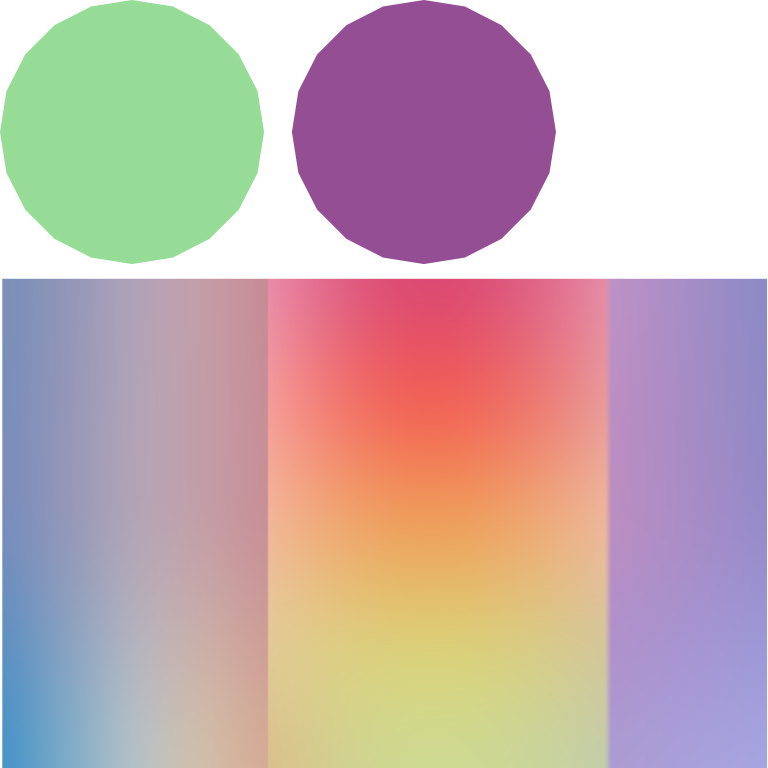
Reproduce this background procedurally as a Shadertoy shader.

```glsl
// Two flat twenty-sided discs on white above three softly blended gradient panels.

const float PI = 3.14159265;
const vec3 PAPER  = vec3(1.0);
const vec3 GREEN  = vec3(0.588, 0.863, 0.588);
const vec3 PURPLE = vec3(0.580, 0.310, 0.580);

// Discs
const float DISC_SIDES  = 20.0;
const float DISC_RADIUS = 0.1719;
const vec2 GREEN_CENTER  = vec2(0.1719, 0.8281);
const vec2 PURPLE_CENTER = vec2(0.5520, 0.8281);

// Panel layout
const float PANEL_TOP   = 0.6370;
const float PANEL_LEFT  = 0.0030;
const float PANEL_RIGHT = 0.9988;
const float SPLIT_A = 0.3490;
const float SPLIT_B = 0.7920;
const float GLOW_X  = 0.5600;
const float SOFT_A  = 0.0015;
const float SOFT_B  = 0.0055;

// Left panel, colours from left to right
const vec3 DUSK_TOP[5] = vec3[5](
    vec3(0.478, 0.561, 0.725), vec3(0.576, 0.588, 0.722), vec3(0.690, 0.635, 0.722),
    vec3(0.765, 0.616, 0.659), vec3(0.776, 0.549, 0.588));
const vec3 DUSK_MID[5] = vec3[5](
    vec3(0.478, 0.553, 0.733), vec3(0.588, 0.592, 0.722), vec3(0.698, 0.639, 0.710),
    vec3(0.761, 0.616, 0.655), vec3(0.780, 0.561, 0.596));
const vec3 DUSK_LOW[5] = vec3[5](
    vec3(0.282, 0.580, 0.784), vec3(0.494, 0.675, 0.784), vec3(0.706, 0.753, 0.773),
    vec3(0.816, 0.745, 0.667), vec3(0.831, 0.675, 0.588));

// Middle panel, colours from top to bottom
const vec3 WARM_LEFT[5] = vec3[5](
    vec3(0.910, 0.549, 0.659), vec3(0.957, 0.612, 0.600), vec3(0.945, 0.714, 0.596),
    vec3(0.886, 0.788, 0.588), vec3(0.855, 0.753, 0.549));
const vec3 WARM_CORE[5] = vec3[5](
    vec3(0.863, 0.290, 0.447), vec3(0.941, 0.388, 0.345), vec3(0.933, 0.620, 0.361),
    vec3(0.859, 0.808, 0.471), vec3(0.804, 0.851, 0.569));
const vec3 WARM_RIGHT[5] = vec3[5](
    vec3(0.894, 0.557, 0.655), vec3(0.906, 0.608, 0.608), vec3(0.925, 0.718, 0.612),
    vec3(0.831, 0.773, 0.612), vec3(0.765, 0.804, 0.667));

// Right panel, colours from top to bottom
const vec3 LILAC_LEFT[5] = vec3[5](
    vec3(0.745, 0.569, 0.776), vec3(0.741, 0.557, 0.765), vec3(0.733, 0.557, 0.761),
    vec3(0.690, 0.569, 0.796), vec3(0.675, 0.608, 0.824));
const vec3 LILAC_RIGHT[5] = vec3[5](
    vec3(0.549, 0.541, 0.776), vec3(0.561, 0.541, 0.776), vec3(0.588, 0.545, 0.792),
    vec3(0.616, 0.596, 0.843), vec3(0.647, 0.647, 0.882));

// Smooth spline through five evenly spaced colours
vec3 ramp(vec3 stops[5], float t) {
    float s = clamp(t, 0.0, 1.0) * 4.0;
    int i = min(int(s), 3);
    float f = s - float(i);
    vec3 a = stops[max(i - 1, 0)], b = stops[i];
    vec3 c = stops[i + 1], d = stops[min(i + 2, 4)];
    return b + 0.5 * f * (c - a + f * (2.0 * a - 5.0 * b + 4.0 * c - d
             + f * (3.0 * (b - c) + d - a)));
}

// Signed distance to the edge of a regular polygon with a corner on the x axis
float polygon(vec2 p, float radius) {
    float sector = 2.0 * PI / DISC_SIDES;
    float angle = mod(atan(p.y, p.x) + 2.0 * PI, sector) - 0.5 * sector;
    return length(p) * cos(angle) - radius * cos(0.5 * sector);
}

// Antialiased coverage of a signed distance
float cover(float dist, float pixel) {
    return clamp(0.5 - dist / pixel, 0.0, 1.0);
}

vec3 duskPanel(float x, float down) {
    float t = (x - PANEL_LEFT) / (SPLIT_A - PANEL_LEFT);
    vec3 upper = mix(ramp(DUSK_TOP, t), ramp(DUSK_MID, t), smoothstep(0.0, 0.41, down));
    return mix(upper, ramp(DUSK_LOW, t), smoothstep(0.41, 1.05, down));
}

vec3 warmPanel(float x, float down) {
    bool onLeft = x < GLOW_X;
    float t = onLeft ? (x - SPLIT_A) / (GLOW_X - SPLIT_A) : (SPLIT_B - x) / (SPLIT_B - GLOW_X);
    vec3 side = onLeft ? ramp(WARM_LEFT, down) : ramp(WARM_RIGHT, down);
    return mix(side, ramp(WARM_CORE, down), sin(0.5 * PI * clamp(t, 0.0, 1.0)));
}

vec3 lilacPanel(float x, float down) {
    float t = clamp((x - SPLIT_B) / (PANEL_RIGHT - SPLIT_B), 0.0, 1.0);
    return mix(ramp(LILAC_LEFT, down), ramp(LILAC_RIGHT, down), t);
}

void mainImage(out vec4 fragColor, in vec2 fragCoord) {
    vec2 uv = fragCoord / iResolution.xy;
    float pixel = 1.0 / min(iResolution.x, iResolution.y);
    float down = clamp(1.0 - uv.y / PANEL_TOP, 0.0, 1.0);

    // Three panels with softened seams
    vec3 panels = duskPanel(uv.x, down);
    panels = mix(panels, warmPanel(uv.x, down),
                 smoothstep(SPLIT_A - SOFT_A, SPLIT_A + SOFT_A, uv.x));
    panels = mix(panels, lilacPanel(uv.x, down),
                 smoothstep(SPLIT_B - SOFT_B, SPLIT_B + SOFT_B, uv.x));
    float frame = max(uv.y - PANEL_TOP, max(PANEL_LEFT - uv.x, uv.x - PANEL_RIGHT));
    vec3 color = mix(PAPER, panels, cover(frame, pixel));

    // Discs
    color = mix(color, GREEN, cover(polygon(uv - GREEN_CENTER, DISC_RADIUS), pixel));
    color = mix(color, PURPLE, cover(polygon(uv - PURPLE_CENTER, DISC_RADIUS), pixel));
    fragColor = vec4(color, 1.0);
}
```
